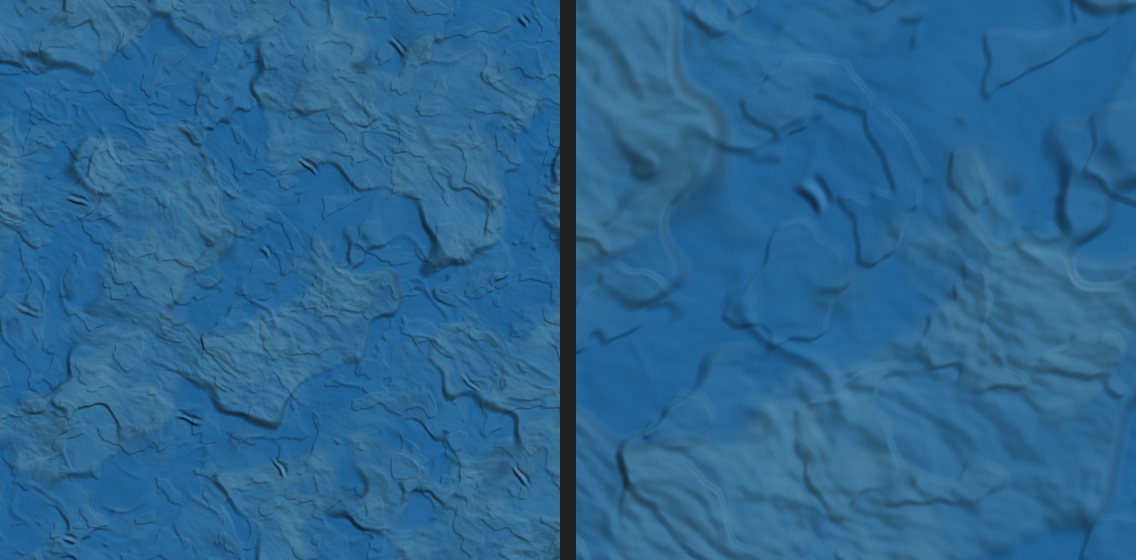
Left: the whole. Right: its middle third, enlarged.
Reproduce this texture procedurally as a WebGL 2 fragment shader.

```glsl
#version 300 es
precision highp float;
// Blue trowelled plaster: overlapping ragged slabs, curled folds and fine wrinkles
// form a height field, lit by its slope along one diagonal. Slabs are paler than
// the smooth ground, their rims are darkened, and a few short gashes are cut in.

uniform vec2 u_resolution;
out vec4 fragColor;

const vec3 GROUND_BLUE = vec3(0.125, 0.388, 0.600);
const vec3 SLAB_BLUE   = vec3(0.232, 0.448, 0.588);
const vec3 GLINT       = vec3(0.200, 0.190, 0.160);
const vec3 GASH_COLOR  = vec3(0.025, 0.065, 0.110);
const vec2 LIGHT_DIR   = vec2(0.64, 0.77);
const float SLOPE_STEP    = 0.0021;  // half distance of the slope samples
const float RELIEF        = 0.012;   // slope to shade
const float SHADE_DEPTH   = 0.95;
const float RIM_DEPTH     = 0.17;
const float WRINKLE_DEPTH = 0.20;
const float FOLD_DEPTH    = 0.13;
const float MOTTLE        = 0.05;
const float GASH_GRID     = 5.0;     // cells per canvas side
const float GASH_CHANCE   = 0.36;
const float GASH_WIDTH    = 0.0042;

vec2 hash2(vec2 p) {
    vec3 q = fract(p.xyx * vec3(0.1031, 0.1030, 0.0973));
    q += dot(q, q.yzx + 33.33);
    return fract((q.xx + q.yz) * q.zy);
}

mat2 rotation(float a) {
    return mat2(cos(a), sin(a), -sin(a), cos(a));
}

float cornerSlope(vec2 cell, vec2 offset) {
    float a = 6.2832 * hash2(cell + 71.0).x;
    return dot(vec2(cos(a), sin(a)), offset);
}

// Gradient noise, roughly -0.7 to 0.7
float noise(vec2 p) {
    vec2 i = floor(p), f = p - i;
    vec2 u = f * f * f * (f * (f * 6.0 - 15.0) + 10.0);
    vec2 e = vec2(1.0, 0.0);
    return mix(mix(cornerSlope(i, f), cornerSlope(i + e, f - e), u.x),
               mix(cornerSlope(i + e.yx, f - e.yx), cornerSlope(i + 1.0, f - 1.0), u.x), u.y);
}

float fbm(vec2 p, float gain) {
    mat2 turn = 2.03 * rotation(0.65);
    float sum = 0.0, amp = 1.0;
    for (int i = 0; i < 3; i++) {
        sum += amp * noise(p);
        p = turn * p + 19.7;
        amp *= gain;
    }
    return sum;
}

// Flat-topped ragged patch
float slab(vec2 p, float freq, float level) {
    return smoothstep(-0.05, 0.05, fbm(p * freq + freq * 5.3, 0.42) - level);
}

float rim(float s) {
    return 4.0 * s * (1.0 - s);
}

// x: height, y: slab cover, z: rim strength
vec3 surface(vec2 p) {
    vec2 w = p + 0.035 * vec2(noise(p * 6.0 + 3.7), noise(p * 6.0 + 41.2))
               + 0.011 * vec2(noise(p * 19.0 + 8.1), noise(p * 19.0 + 63.4));
    float big = slab(w, 4.2, 0.0);
    float mid = slab(w, 8.7, 0.06);
    float small = slab(w, 18.0, 0.17);
    float cover = 0.55 * big + 0.30 * mid + 0.15 * small;

    // Rims sharpen and fade across the wall
    float bigEdge = mix(0.15, 1.5, smoothstep(-0.15, 0.45, noise(p * 6.3 + 12.9)));
    float midEdge = mix(0.10, 1.3, smoothstep(-0.10, 0.45, noise(p * 8.1 + 27.3)));
    float rough = mix(0.25, 1.0, cover) * (0.7 + 0.8 * smoothstep(-0.2, 0.4, noise(p * 3.4 + 55.1)));

    float bend = noise(w * 13.0 + 5.5) / 0.07;
    float fold = exp(-bend * bend) * smoothstep(0.0, 0.35, noise(p * 9.0 + 80.6));
    float wrinkle = fbm(rotation(0.5) * w * vec2(25.0, 41.0), 0.5);

    float height = 0.45 * big * bigEdge + 0.28 * mid * midEdge + 0.11 * small
                 + FOLD_DEPTH * fold + WRINKLE_DEPTH * rough * wrinkle;
    float rims = rim(big) * bigEdge + 0.7 * rim(mid) * midEdge + 0.3 * rim(small);
    return vec3(height, cover, rims);
}

// Sparse pairs of short parallel cuts; x: dark cut, y: pale lip between
vec2 gashes(vec2 p) {
    vec2 cell = floor(p * GASH_GRID), result = vec2(0.0);
    float wobble = 0.005 * noise(p * 45.0);
    for (int k = 0; k < 9; k++) {
        vec2 id = cell + vec2(k % 3, k / 3) - 1.0;
        vec2 place = hash2(id + 13.0), kind = hash2(id + 137.0);
        if (kind.x > GASH_CHANCE) continue;
        vec2 d = rotation(0.25 + 0.75 * place.y) * (p - (id + 0.15 + 0.7 * place) / GASH_GRID);
        float reach = mix(0.014, 0.030, kind.y);
        float taper = 1.0 - smoothstep(0.3, 1.0, abs(d.x) / reach);
        float y = d.y + wobble + 6.0 * (place.x - 0.5) * d.x * d.x;
        float cut = 1.0 - smoothstep(0.0, GASH_WIDTH, abs(abs(y) - 0.0055));
        float lip = 1.0 - smoothstep(0.0, GASH_WIDTH, abs(y));
        float strength = mix(0.45, 0.95, place.x) * (y > 0.0 ? 0.65 : 1.0);
        result = max(result, taper * vec2(cut * strength, 0.5 * lip));
    }
    return result;
}

void main() {
    vec2 p = gl_FragCoord.xy / u_resolution.y;
    vec3 here = surface(p);
    vec2 stepVec = SLOPE_STEP * LIGHT_DIR;
    float slope = (surface(p + stepVec).x - surface(p - stepVec).x) / (2.0 * SLOPE_STEP);

    // Ground and slab tint with soft mottling
    float mottle = fbm(p * 11.0 + 31.0, 0.6);
    vec3 color = mix(GROUND_BLUE, SLAB_BLUE, clamp(here.y + 0.25 * mottle, 0.0, 1.15));
    color *= 1.0 + MOTTLE * mottle;

    // Diagonal light and darkened rims
    float shade = slope * RELIEF;
    shade /= 1.0 + abs(shade);
    color *= 1.0 - SHADE_DEPTH * max(shade, 0.0);
    color += GLINT * max(-shade, 0.0);
    color *= 1.0 - RIM_DEPTH * min(here.z, 2.0);

    vec2 gash = gashes(p);
    color = mix(color, GASH_COLOR, gash.x) + GLINT * gash.y;
    fragColor = vec4(clamp(color, 0.0, 1.0), 1.0);
}
```
